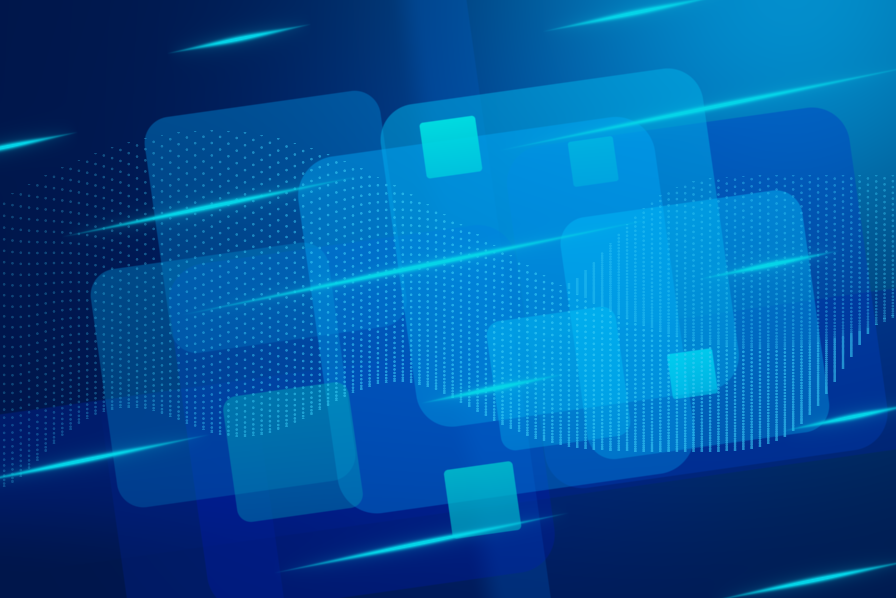
Reproduce this background procedurally as a Shadertoy shader.

```glsl
#define TILT 0.140
#define STREAK_SLOPE 0.204
#define COLUMNS 72.0
#define ROWS 34.0
#define DOT_RADIUS 0.0021
#define NAVY vec3(0.0, 0.085, 0.29)
#define ROYAL vec3(0.0, 0.13, 0.56)
#define SKY vec3(0.01, 0.47, 0.50)
#define CYAN vec3(0.02, 0.83, 0.91)
#define DOT_COLOR vec3(0.22, 0.80, 0.96)

// Centre x, centre y, half side; the last four are small tiles
const vec3 CARDS[13] = vec3[13](
    vec3(0.605, 0.301, 0.293), vec3(1.166, 0.502, 0.289), vec3(0.461, 0.629, 0.199),
    vec3(0.373, 0.373, 0.201), vec3(0.936, 0.586, 0.272), vec3(0.830, 0.473, 0.301),
    vec3(1.162, 0.457, 0.204), vec3(0.934, 0.367, 0.109), vec3(0.490, 0.244, 0.106),
    vec3(0.754, 0.754, 0.047), vec3(0.992, 0.730, 0.038), vec3(1.158, 0.375, 0.038),
    vec3(0.807, 0.164, 0.058));

// Green, blue, opacity of each card
const vec3 TINTS[13] = vec3[13](
    vec3(0.10, 0.72, 0.38), vec3(0.25, 0.76, 0.45), vec3(0.50, 0.80, 0.45),
    vec3(0.50, 0.76, 0.44), vec3(0.68, 0.90, 0.50), vec3(0.66, 0.97, 0.42),
    vec3(0.74, 0.98, 0.42), vec3(0.78, 0.98, 0.40), vec3(0.62, 0.72, 0.52),
    vec3(0.86, 0.88, 0.92), vec3(0.76, 0.88, 0.58), vec3(0.85, 0.95, 0.75),
    vec3(0.74, 0.80, 0.82));

// Centre x, centre y, half length
const vec3 STREAKS[12] = vec3[12](
    vec3(0.400, 0.935, 0.123), vec3(1.064, 0.979, 0.160), vec3(0.008, 0.754, 0.125),
    vec3(0.350, 0.654, 0.252), vec3(1.187, 0.820, 0.360), vec3(0.695, 0.553, 0.400),
    vec3(0.824, 0.350, 0.122), vec3(1.287, 0.557, 0.119), vec3(0.139, 0.230, 0.217),
    vec3(0.705, 0.092, 0.252), vec3(1.363, 0.030, 0.180), vec3(1.426, 0.303, 0.120));

float bump(float x, float centre, float width) {
    float t = (x - centre) / width;
    return exp(-t * t);
}

float band(float x, float from, float to, float soft) {
    return smoothstep(from - soft, from + soft, x) * (1.0 - smoothstep(to - soft, to + soft, x));
}

vec2 tilted(vec2 p) {
    float c = cos(TILT), s = sin(TILT);
    return vec2(c * p.x + s * p.y, c * p.y - s * p.x);
}

float roundedSquare(vec2 p, float halfSide, float radius) {
    vec2 q = abs(p) - halfSide + radius;
    return length(max(q, 0.0)) + min(max(q.x, q.y), 0.0) - radius;
}

// Curves that bound the dotted sheets
float lowerCurve(float x) {
    return 0.244 + 0.074 * bump(x, 0.215, 0.137) + 0.117 * bump(x, 0.665, 0.18)
         + 0.229 * bump(x, 1.5, 0.127) - 0.066 * bump(x, 0.0, 0.08);
}
float middleCurve(float x) { return 0.60 + 0.182 * cos(3.42 * (x - 0.352)); }
float upperCurve(float x) { return 0.707 - 0.19 * bump(x, 0.92, 0.14); }

// Staggered dots whose rows crowd towards the lower curve
float dots(float y, float low, float high, float column, float dx, float px) {
    float span = max(high - low, 0.001);
    float v = (y - low) / span;
    if (v <= 0.0 || v >= 1.0) return 0.0;
    float row = pow(v, 0.7) * ROWS + 0.5 * mod(column, 2.0);
    float rowHeight = span / (ROWS * 0.7 * pow(v, -0.3));
    float d = length(vec2(dx, (fract(row) - 0.5) * rowHeight));
    return 1.0 - smoothstep(DOT_RADIUS - 0.5 * px, DOT_RADIUS + 0.6 * px, d);
}

void mainImage(out vec4 fragColor, in vec2 fragCoord) {
    float px = 1.0 / iResolution.y;
    vec2 p = fragCoord * px;
    vec2 q = tilted(p);

    // Backdrop: corner light, central blue, wide tilted bands
    vec3 color = NAVY + SKY * bump(length(p - vec2(1.33, 1.03)), 0.0, 0.58);
    color += vec3(0.0, 0.04, 0.18) * bump(length(p - vec2(0.8, 0.47)), 0.0, 0.45);
    color = mix(color, ROYAL, 0.45 * band(q.y, 0.037, 0.304, px)
                * smoothstep(0.03, 0.22, q.y + 0.15 * p.x));
    color = mix(color, ROYAL, 0.35 * band(q.x, 0.21, 0.47, px) * (1.0 - smoothstep(0.1, 0.35, q.y)));
    color = mix(color, vec3(0.0, 0.36, 0.76), 0.28 * smoothstep(0.78, 0.84, q.x)
                * (1.0 - smoothstep(0.912 - px, 0.912 + px, q.x)));

    // Translucent cards, stronger towards their tops
    for (int i = 0; i < 13; i++) {
        vec3 card = CARDS[i];
        vec2 local = tilted(p - card.xy);
        float d = roundedSquare(local, card.z, card.z * (i < 9 ? 0.22 : 0.13));
        float opacity = TINTS[i].z * (0.9 + 0.18 * local.y / card.z);
        color = mix(color, vec3(0.0, TINTS[i].xy), opacity * (1.0 - smoothstep(-px, px, d)));
    }

    // Two dotted sheets sharing the middle curve
    float column = floor(p.x * COLUMNS);
    float x = (column + 0.5) / COLUMNS;
    float middle = middleCurve(x);
    float mesh = dots(p.y, lowerCurve(x), middle, column, p.x - x, px);
    mesh += 0.65 * step(0.94, x) * dots(p.y, middle, upperCurve(x), column, p.x - x, px);
    color = mix(color, DOT_COLOR, min(mesh, 1.0) * mix(0.25, 0.6, smoothstep(0.0, 0.7, p.x)));

    // Tapered light streaks
    vec2 along = normalize(vec2(1.0, STREAK_SLOPE));
    for (int i = 0; i < 12; i++) {
        vec2 local = p - STREAKS[i].xy;
        float taper = 1.0 - smoothstep(0.0, 1.0, abs(dot(local, along)) / STREAKS[i].z);
        float d = abs(local.y * along.x - local.x * along.y);
        float glow = 0.85 * bump(d, 0.0, 0.0015 + 0.0035 * taper) + 0.3 * exp(-d / 0.010);
        color = mix(color, CYAN, min(glow * sqrt(taper), 1.0));
    }

    fragColor = vec4(clamp(color, 0.0, 1.0), 1.0);
}
```
